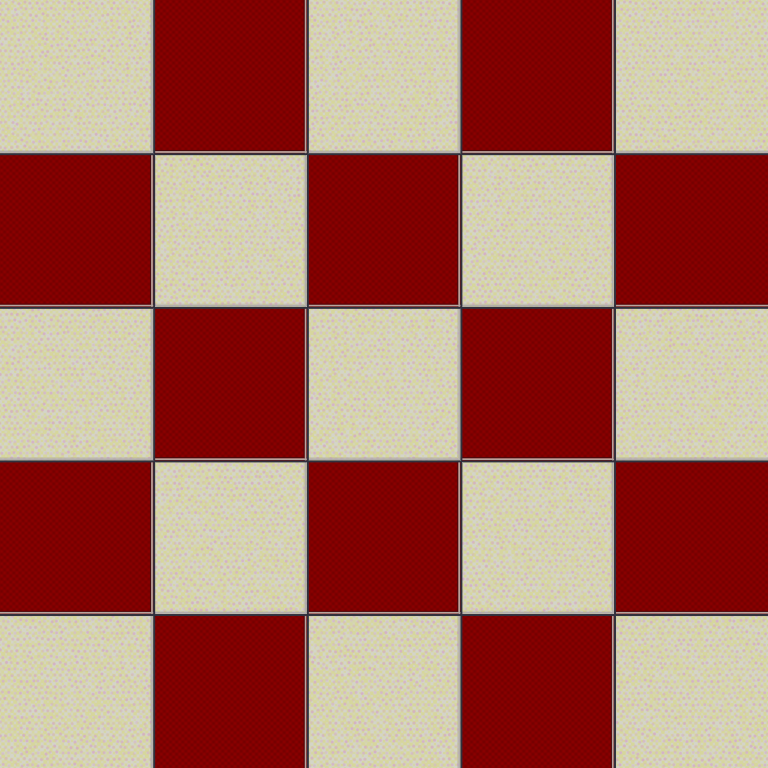
This pattern is drawn by a three.js fragment shader. Its source:

```glsl
// Five by five checkerboard of dark red and speckled cream tiles, cream in the corners.
// Tiles meet in a thin dark joint with a pale bevel on their right and lower sides;
// cream is a fine dither of pale grey, straw and pink, red has a faint woven grain.
#define TILES 5.0
#define JOINT_SHIFT 0.004
#define JOINT_HALF 0.0065
#define BEVEL_POS -0.0145
#define BEVEL_HALF 0.0055
#define GROOVE_POS -0.0240
#define GROOVE_HALF 0.0035
#define SOFT 0.004
#define GRAIN 256.0
#define SPECKS 128.0
#define WEAVE 250.0
#define WEAVE_DEPTH 0.045

varying vec2 vUv;

const vec3 RED = vec3(0.50, 0.0, 0.0);
const vec3 PALE = vec3(0.83, 0.83, 0.79);
const vec3 STRAW = vec3(0.84, 0.84, 0.61);
const vec3 PINK = vec3(0.83, 0.67, 0.78);
const vec3 JOINT = vec3(0.19, 0.19, 0.24);
const vec3 BEVEL = vec3(0.74, 0.72, 0.69);
const vec3 MAUVE = vec3(0.42, 0.36, 0.43);
const vec3 SHADE = vec3(0.20, 0.05, 0.07);

float hash(vec2 p) {
  return fract(sin(dot(p, vec2(127.1, 311.7))) * 43758.5453);
}

// Alternating cells with random strength, so the grain stays evenly spread
float ditherCell(vec2 cell) {
  return 0.55 * mod(cell.x + cell.y, 2.0) + 0.45 * hash(cell);
}

float dither(vec2 p) {
  vec2 i = floor(p);
  vec2 f = smoothstep(0.0, 1.0, fract(p));
  float low = mix(ditherCell(i), ditherCell(i + vec2(1.0, 0.0)), f.x);
  float high = mix(ditherCell(i + vec2(0.0, 1.0)), ditherCell(i + 1.0), f.x);
  return mix(low, high, f.y);
}

// Jittered dots in staggered rows
float specks(vec2 p) {
  p.x += 0.5 * mod(floor(p.y), 2.0);
  vec2 cell = floor(p);
  vec2 centre = 0.5 + 0.4 * (vec2(hash(cell + 3.7), hash(cell + 9.2)) - 0.5);
  float dotMask = 1.0 - smoothstep(0.10, 0.38, length(fract(p) - centre));
  return dotMask * mix(0.35, 1.0, hash(cell + 21.4));
}

vec3 creamTile(vec2 p) {
  float straw = smoothstep(0.28, 0.68, dither(p * GRAIN));
  return mix(mix(PALE, STRAW, straw), PINK, 0.85 * specks(p * SPECKS));
}

vec3 redTile(vec2 p) {
  vec2 wave = sin(3.14159 * WEAVE * p);
  return RED + vec3(WEAVE_DEPTH * wave.x * wave.y, 0.0, 0.0);
}

// Soft bar along both axes, joined into one mask
float bars(vec2 d, float centre, float halfWidth) {
  vec2 away = abs(d - centre);
  return 1.0 - smoothstep(halfWidth - SOFT, halfWidth + SOFT, min(away.x, away.y));
}

void main() {
  // Tile space runs right and down, so bevels lie just before each joint
  vec2 q = vec2(vUv.x, 1.0 - vUv.y) * TILES - JOINT_SHIFT;
  vec2 tile = clamp(floor(q), 0.0, TILES - 1.0);
  float isRed = mod(tile.x + tile.y, 2.0);
  vec3 colour = mix(creamTile(vUv), redTile(vUv), isRed);

  // Only inner joints are drawn
  vec2 d = q - clamp(floor(q + 0.5), 1.0, TILES - 1.0);

  // Groove, bevel and joint, from the tile outwards
  float groove = bars(d, GROOVE_POS, GROOVE_HALF) * mix(0.15, 0.7, isRed);
  colour = mix(colour, mix(MAUVE, SHADE, isRed), groove);
  float bevel = bars(d, BEVEL_POS, BEVEL_HALF);
  vec3 bevelColour = mix(mix(PALE, MAUVE, 0.35), BEVEL, isRed);
  colour = mix(colour, bevelColour, bevel * 0.9);
  colour = mix(colour, JOINT, bars(d, 0.0, JOINT_HALF));

  gl_FragColor = vec4(colour, 1.0);
}
```
